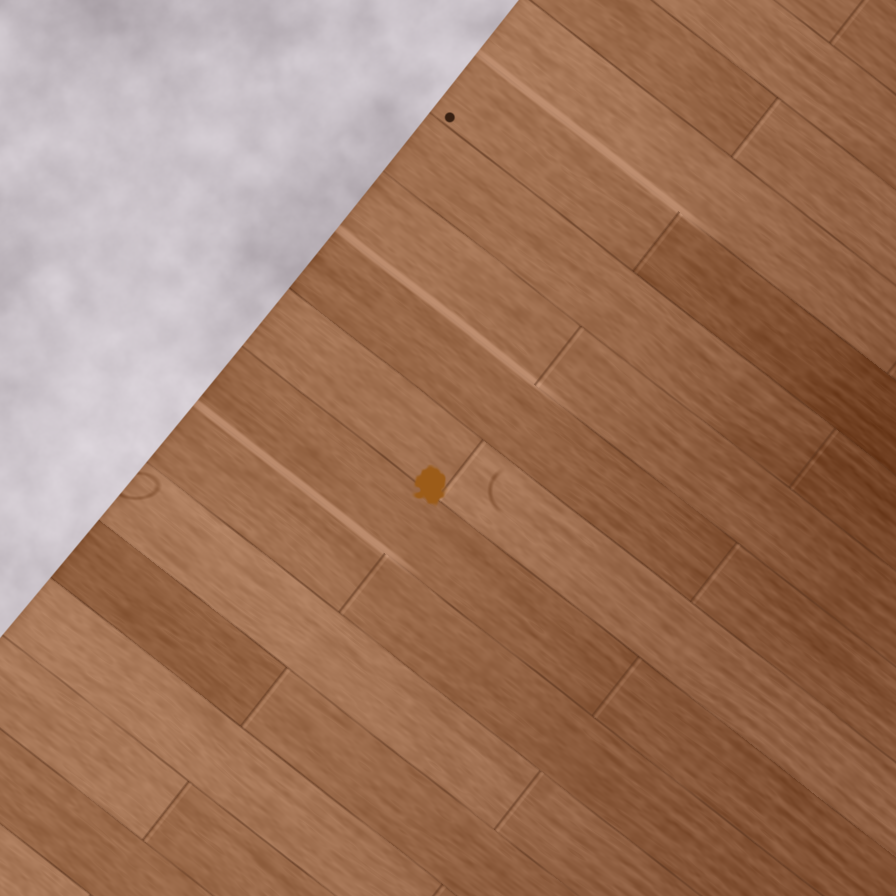
Reproduce this texture procedurally as a WebGL 2 fragment shader.

```glsl
#version 300 es
precision highp float;
// Diagonal oak planks with staggered joints, meeting pale mottled stone at upper left.
uniform vec2 u_resolution;
out vec4 fragColor;

const vec2 ALONG = vec2(0.788, -0.616);     // direction of the planks
const vec2 ACROSS = vec2(0.616, 0.788);
const vec2 EDGE_NORMAL = vec2(-0.776, 0.631);
const float EDGE_OFFSET = 0.1817;
const float FIRST_SEAM = 0.147;
const float PLANK_WIDTH = 0.0838;
const float PLANK_LENGTH = 0.58;
const float FIRST_JOINT = 0.087;
const float JOINT_DRIFT = 0.004;
const float GRAIN_DEPTH = 0.115;
const vec3 WOOD = vec3(0.635, 0.445, 0.318);
const vec3 WOOD_TONE = vec3(0.075, 0.078, 0.080);
const vec3 SEAM_LIGHT = vec3(0.77, 0.58, 0.46);
const vec3 SEAM_DARK = vec3(0.36, 0.21, 0.12);
const vec3 RESIN = vec3(0.61, 0.36, 0.10);
const vec3 STONE = vec3(0.805, 0.775, 0.800);
const vec3 STONE_STAIN = vec3(0.64, 0.605, 0.63);

// Tone of each row, before and after its joint, from row -2 upward
const float TONE_BEFORE[18] = float[18](0.3, -0.4, 0.4, 0.35, -0.75, 0.45, -0.15, -0.35, 0.0,
    -0.4, 0.1, 0.05, 0.05, 0.45, -0.25, 0.25, 0.1, 0.0);
const float TONE_AFTER[18] = float[18](0.0, 0.1, -0.35, 0.2, -0.15, 0.2, -0.25, -0.1, 0.5,
    0.0, 0.05, -0.2, -0.6, 0.0, 0.4, 0.0, -0.1, 0.0);

float hash(vec2 p) {
    return fract(sin(dot(p, vec2(127.1, 311.7))) * 43758.5453);
}

float noise(vec2 p) {
    vec2 i = floor(p), f = fract(p);
    f = f * f * (3.0 - 2.0 * f);
    return mix(mix(hash(i), hash(i + vec2(1, 0)), f.x),
               mix(hash(i + vec2(0, 1)), hash(i + vec2(1, 1)), f.x), f.y);
}

float fbm(vec2 p) {
    float sum = 0.0, weight = 0.5;
    for (int i = 0; i < 5; i++) {
        sum += weight * noise(p);
        p = mat2(1.6, 1.2, -1.2, 1.6) * p + 7.3;
        weight *= 0.5;
    }
    return sum;
}

float blob(vec2 p, vec2 center, float radius) {
    vec2 q = (p - center) / radius;
    return exp(-dot(q, q));
}

float stroke(float dist, float width, float px) {
    return 1.0 - smoothstep(width - px, width + px, abs(dist));
}

vec3 stone(vec2 p) {
    float cloud = fbm(p * 7.0 + 3.0);
    float speck = fbm(p * 32.0);
    float stain = smoothstep(0.42, 0.78, cloud) * 0.55 + (speck - 0.48) * 0.65;
    stain += 0.35 * blob(p, vec2(0.12, 0.98), 0.09) + 0.28 * blob(p, vec2(0.35, 0.78), 0.07);
    stain += 0.25 * blob(p, vec2(0.01, 0.56), 0.06) - 0.25 * blob(p, vec2(0.12, 0.50), 0.12);
    return mix(STONE, STONE_STAIN, stain);
}

vec3 wood(vec2 p, float px) {
    float u = dot(p, ALONG), v = dot(p, ACROSS);
    float seamCoord = (v - FIRST_SEAM + 0.0015 * (noise(vec2(u * 9.0, v * 4.0)) - 0.5)) / PLANK_WIDTH;
    float row = floor(seamCoord);
    float nearSeam = floor(seamCoord + 0.5);
    float seamDist = (seamCoord - nearSeam) * PLANK_WIDTH;

    // Alternate rows shift their joints by half a plank
    float joint = FIRST_JOINT + JOINT_DRIFT * row + 0.5 * PLANK_LENGTH * mod(row, 2.0);
    float jointDist = u - joint;
    int index = clamp(int(row) + 2, 0, 17);
    float tone = jointDist < 0.0 ? TONE_BEFORE[index] : TONE_AFTER[index];

    // Long streaks, short pores and fine fibre
    vec2 g = vec2(u, v + 0.012 * noise(vec2(u * 7.0, v * 12.0))) + row * vec2(3.7, 0.0);
    float streak = noise(g * vec2(9.0, 125.0)) - 0.5;
    float pores = noise(g * vec2(38.0, 210.0)) - 0.5;
    float fibre = noise(g * vec2(110.0, 330.0)) - 0.5;
    float grain = 0.45 * streak + 0.55 * pores + 0.35 * fibre;
    grain -= 0.28 * smoothstep(0.18, 0.42, pores + 0.3 * streak);
    tone += 0.6 * (fbm(g * vec2(5.0, 14.0)) - 0.48);
    vec3 color = WOOD + WOOD_TONE * tone + GRAIN_DEPTH * grain;

    // Shade deepens, with ribbed grain, toward the lower right
    float corner = smoothstep(0.62, 1.25, p.x + 0.42 * (1.0 - p.y));
    float ribs = sin(6.2832 * v * 72.0 + 2.0 * noise(vec2(u * 8.0, v * 20.0)));
    color -= corner * (vec3(0.105, 0.105, 0.095) + 0.02 * ribs);
    color -= 0.06 * blob(p, vec2(1.0, 0.45), 0.16);

    // Seams: every third is bright before its joint
    float upperJoint = FIRST_JOINT + JOINT_DRIFT * nearSeam + 0.03;
    float bright = mod(nearSeam, 3.0) == 2.0 && nearSeam > 3.0 && nearSeam < 12.0 ? 1.0 : 0.0;
    bright *= 1.0 - smoothstep(upperJoint - 0.04, upperJoint + 0.03, u);
    color = mix(color, SEAM_DARK, 0.5 * stroke(seamDist, 0.0011, px) * (0.35 + noise(vec2(u * 25.0, nearSeam))));
    color = mix(color, SEAM_LIGHT, 0.8 * bright * stroke(seamDist - 0.002, 0.0045, 0.002));
    color = mix(color, SEAM_DARK, 0.5 * stroke(jointDist, 0.0012, px));
    color += 0.05 * stroke(jointDist - 0.004, 0.0015, px);

    // Knot, resin chip and curled figure
    color = mix(color, SEAM_DARK * 0.6, smoothstep(0.4, 0.7, blob(p, vec2(0.502, 0.869), 0.007)));
    float chip = blob(p, vec2(0.481, 0.458), 0.022) * (0.4 + 1.1 * noise(p * 150.0));
    color = mix(color, RESIN, smoothstep(0.3, 0.65, chip));
    float curl = stroke(length((p - vec2(0.565, 0.452)) * vec2(1.0, 0.8)) - 0.018, 0.002, 0.002);
    color -= 0.10 * curl * smoothstep(0.0, 0.012, 0.565 - p.x);
    float loop = stroke(length((p - vec2(0.152, 0.458)) * vec2(0.7, 1.2)) - 0.017, 0.002, 0.002);
    return color - 0.10 * loop;
}

void main() {
    vec2 p = gl_FragCoord.xy / u_resolution;
    float px = 1.0 / min(u_resolution.x, u_resolution.y);
    float edge = dot(p, EDGE_NORMAL) - EDGE_OFFSET + 0.004 * sin(5.42 * p.x);
    vec3 planks = wood(p, px) - 0.06 * exp(-abs(edge) * 180.0);
    vec3 color = mix(planks, stone(p), smoothstep(-px, px, edge));
    fragColor = vec4(clamp(color, 0.0, 1.0), 1.0);
}
```
